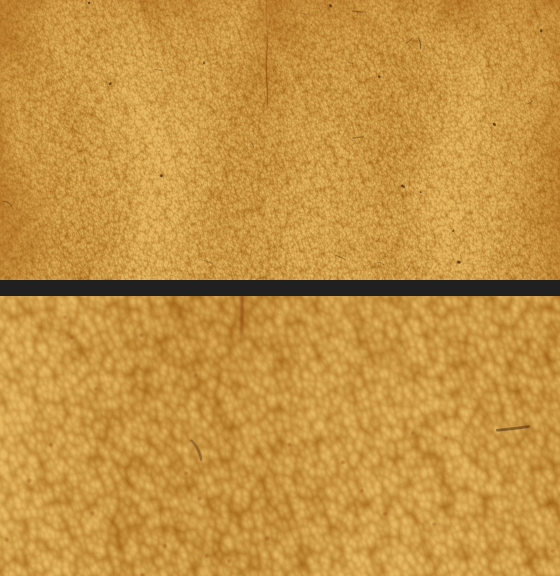
Top, the full canvas; bottom, a detail of the centre.
Give the GLSL for this texture, as a Shadertoy shader.

```glsl
// Aged golden parchment: cloudy stains, fine fibrous grain, dark specks and a crease.

const vec3 PAPER = vec3(0.79, 0.585, 0.254);        // average tone
const vec3 TONE_STEP = vec3(0.046, 0.057, 0.052);   // colour change per unit of tone
const vec3 STAIN = vec3(0.64, 0.37, 0.07);          // reddish age stain
const vec3 SPECK = vec3(0.30, 0.17, 0.05);
const vec3 CREASE = vec3(0.55, 0.27, 0.04);

const float GRAIN_SCALE = 125.0;    // finest grains per canvas height
const float GRAIN_CONTRAST = 0.56;
const float CLOUD_CONTRAST = 0.40;
const float BAND_CONTRAST = 0.32;
const float BAND_WIDTH = 0.55;
const int SPECK_COUNT = 12;
const int FIBRE_COUNT = 16;
const float CREASE_X = 0.953;
const float TAU = 6.28318;

vec2 hash2(vec2 p) {
    vec3 q = fract(p.xyx * vec3(0.1031, 0.1030, 0.0973));
    q += dot(q, q.yzx + 33.33);
    return fract((q.xx + q.yz) * q.zy);
}

// Cellular noise: distance to the nearest point, and that cell's random id.
vec2 cellular(vec2 p) {
    vec2 cell = floor(p), nearest = vec2(9.0, 0.0);
    for (int j = -1; j <= 1; j++)
    for (int i = -1; i <= 1; i++) {
        vec2 c = cell + vec2(i, j);
        vec2 h = hash2(c + 71.0);
        float d = length(c + h - p);
        if (d < nearest.x) nearest = vec2(d, fract(h.x * 37.0 + h.y * 17.0));
    }
    return nearest;
}

// Cellular noise centred on zero with unit spread.
float grain(vec2 p) {
    return (0.46 - cellular(p).x) / 0.19;
}

// Layered, warped sines, stretched vertically.
float clouds(vec2 p) {
    vec2 q = p * vec2(5.5, 3.2) + 2.3;
    float sum = 0.0, amp = 1.0;
    for (int i = 0; i < 5; i++) {
        q += 0.55 * sin(q.yx * 1.3 + float(i) * 1.9);
        sum += amp * sin(q.x) * cos(q.y * 0.8 + 0.7);
        sum += 0.35 * amp * sin(q.x * 0.7 + q.y);
        q = mat2(0.87, 0.5, -0.5, 0.87) * q * 1.75 + 4.1;
        amp *= 0.74;
    }
    return sum;
}

// Coverage of a small curved stroke.
float stroke(vec2 p, float angle, float halfLength, float bend, float radius, float blur) {
    float c = cos(angle), s = sin(angle);
    p = mat2(c, -s, s, c) * p;
    p.y += bend * p.x * p.x;
    p.x -= clamp(p.x, -halfLength, halfLength);
    return 1.0 - smoothstep(radius - blur, radius + blur, length(p));
}

void mainImage(out vec4 fragColor, in vec2 fragCoord) {
    vec2 p = fragCoord / iResolution.y;
    float aspect = iResolution.x / iResolution.y;
    float blur = 0.8 / iResolution.y;

    // Broad tone: soft vertical bands and clouds
    float cloud = clouds(p);
    float bandX = p.x - 0.6 + 0.04 * sin(p.y * 5.0) + 0.03 * cloud;
    float tone = 0.16 + BAND_CONTRAST * cos(TAU * bandX / BAND_WIDTH) + CLOUD_CONTRAST * cloud;

    // Fibrous grain, slightly slanted
    vec2 g = vec2(p.x + 0.3 * p.y, 0.72 * p.y - 0.15 * p.x) * GRAIN_SCALE;
    tone += GRAIN_CONTRAST * (grain(g) + grain(g * 0.53 + 19.0));
    tone += 0.5 * GRAIN_CONTRAST * grain(g * 0.23 + 47.0);
    vec3 col = PAPER + TONE_STEP * clamp(tone, -3.2, 2.4);

    // Age stains along the borders and around the crease
    float side = min(p.x, aspect - p.x);
    float stain = 0.30 * exp(-side * 11.0) + 0.28 * exp(-(1.0 - p.y) * 9.0);
    vec2 halo = (p - vec2(CREASE_X - 0.02, 0.95)) / vec2(0.10, 0.28);
    stain += 0.22 * exp(-dot(halo, halo));
    vec2 corner = (p - vec2(0.07, 0.17)) / vec2(0.11, 0.15);
    stain += 0.25 * exp(-dot(corner, corner));
    col = mix(col, STAIN, clamp(stain * (1.0 - 0.35 * cloud), 0.0, 0.5));

    // Faint tiny flecks
    vec2 fleck = cellular(p * 34.0 + 5.0);
    float fleckMask = step(0.86, fleck.y) * (1.0 - smoothstep(0.03, 0.13, fleck.x));
    col = mix(col, CREASE, 0.35 * fleckMask);

    // Dark specks and thin curved fibres
    for (int i = 0; i < SPECK_COUNT + FIBRE_COUNT; i++) {
        vec2 pos = hash2(vec2(i, 13)) * vec2(aspect, 1.0);
        vec2 r = hash2(vec2(i, 57));
        bool speck = i < SPECK_COUNT;
        float halfLength = speck ? 0.003 * r.y : mix(0.006, 0.020, r.y);
        float radius = speck ? mix(0.0022, 0.0045, r.x) : 0.0016;
        float bend = speck ? 0.0 : 40.0 * (r.x - 0.5);
        float ink = stroke(p - pos, TAU * r.x, halfLength, bend, radius, blur);
        col = mix(col, SPECK, ink * (speck ? 0.8 : mix(0.25, 0.6, r.y)));
    }

    // Vertical crease fading downwards from the top
    float creaseX = p.x - CREASE_X - 0.002 * sin(p.y * 31.0);
    float creaseLine = exp(-creaseX * creaseX / 0.000008);
    float creaseFade = smoothstep(0.59, 0.65, p.y) * (1.0 - 0.6 * smoothstep(0.75, 0.95, p.y));
    col = mix(col, CREASE, 0.65 * creaseLine * creaseFade);

    fragColor = vec4(clamp(col, 0.0, 1.0), 1.0);
}
```
